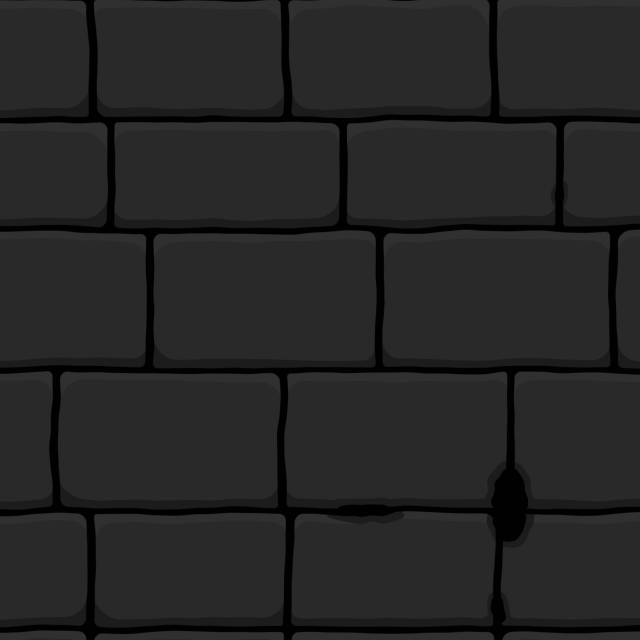
Give the GLSL for this texture, as a Shadertoy shader.

```glsl
// Dark stone brick wall: six uneven courses with black joints, bevelled faces and a few chips.

// Heights of the course boundaries, measured from the top
const float courseEdge[7] = float[7](-0.005, 0.186, 0.358, 0.578, 0.798, 0.983, 1.16);

// Positions of the three upright joints in each course
const vec3 courseJoints[6] = vec3[6](
    vec3(0.143, 0.447, 0.773), vec3(0.172, 0.535, 0.875), vec3(0.233, 0.592, 0.958),
    vec3(0.087, 0.441, 0.797), vec3(0.141, 0.452, 0.777), vec3(0.141, 0.453, 0.778));

// Broken spots: centre, then radii
const vec4 chips[4] = vec4[4](
    vec4(0.797, 0.789, 0.028, 0.060), vec4(0.573, 0.797, 0.045, 0.010),
    vec4(0.874, 0.306, 0.009, 0.018), vec4(0.779, 0.953, 0.011, 0.024));

float hash(vec2 p) {
    p = fract(p * vec2(0.1031, 0.1130));
    p += dot(p, p.yx + 33.33);
    return fract((p.x + p.y) * p.x * 17.0);
}

float noise(vec2 p) {
    vec2 i = floor(p), f = fract(p);
    f = f * f * (3.0 - 2.0 * f);
    return mix(mix(hash(i), hash(i + vec2(1, 0)), f.x),
               mix(hash(i + vec2(0, 1)), hash(i + vec2(1, 1)), f.x), f.y) - 0.5;
}

float roundedBox(vec2 p, vec2 halfSize, float radius) {
    vec2 d = abs(p) - halfSize + radius;
    return min(max(d.x, d.y), 0.0) + length(max(d, 0.0)) - radius;
}

float ellipseDistance(vec2 p, vec2 radii) {
    float k = length(p / radii);
    return k * (k - 1.0) / max(length(p / (radii * radii)), 0.001);
}

void mainImage(out vec4 fragColor, in vec2 fragCoord) {
    vec2 uv = fragCoord / iResolution.xy;
    uv.y = 1.0 - uv.y;
    float pixel = 0.8 / min(iResolution.x, iResolution.y);

    // Hand-cut wobble of the edges
    vec2 wobble = vec2(noise(uv * 13.0 + 40.0), noise(uv * 11.0 + 90.0)) * 0.007
                + vec2(noise(uv * 37.0 + 15.0), noise(uv * 33.0 + 70.0)) * 0.002;
    vec2 p = uv + wobble;

    // Find the brick that holds this point
    int course = 0;
    for (int i = 1; i < 6; i++) if (p.y > courseEdge[i]) course = i;
    vec3 joints = courseJoints[course];
    float left = joints.x - 0.35, right = joints.x, column = 0.0;
    for (int i = 0; i < 3; i++) {
        if (p.x > joints[i]) {
            left = joints[i];
            right = i < 2 ? joints[i + 1] : left + 0.35;
            column += 1.0;
        }
    }
    vec2 low = vec2(left, courseEdge[course]), high = vec2(right, courseEdge[course + 1]);
    vec2 local = p - 0.5 * (low + high);
    vec2 halfSize = 0.5 * (high - low) - vec2(0.0062, 0.0047);

    // Stone outline and flat face, with each corner rounded differently
    float corner = hash(vec2(column, float(course)) * 7.0 + sign(local) * 2.0 + 11.0);
    float stone = roundedBox(local, halfSize, mix(0.005, 0.020, corner * corner));
    stone += 0.0015 * noise(uv * 24.0 + 5.0);
    vec2 faceShift = vec2(noise(uv * 28.0 + 31.0), noise(uv * 18.0 + 57.0)) * 0.004;
    float face = roundedBox(local + faceShift, halfSize - vec2(-0.001, 0.0125),
                            mix(0.018, 0.042, fract(corner * 5.3)));

    // Chips bite into the stone and leave a shaded rim
    float rim = 1.0;
    for (int i = 0; i < 4; i++) {
        vec2 ragged = vec2(noise(uv * 60.0), noise(uv * 55.0 + 20.0)) * 0.007;
        float chip = ellipseDistance(uv + ragged - chips[i].xy, chips[i].zw);
        stone = max(stone, -chip);
        rim = min(rim, chip - min(0.010, 0.6 * chips[i].z));
    }

    // Light upper bevel, dark lower bevel, flat face, black joints
    vec3 bevel = mix(vec3(0.188), vec3(0.11), step(0.0, local.y));
    vec3 color = mix(vec3(0.16), bevel, smoothstep(-pixel, pixel, face));
    color = mix(vec3(0.11), color, smoothstep(-pixel, pixel, rim));
    color = mix(color, vec3(0.002), smoothstep(-pixel, pixel, stone));
    fragColor = vec4(color, 1.0);
}
```
